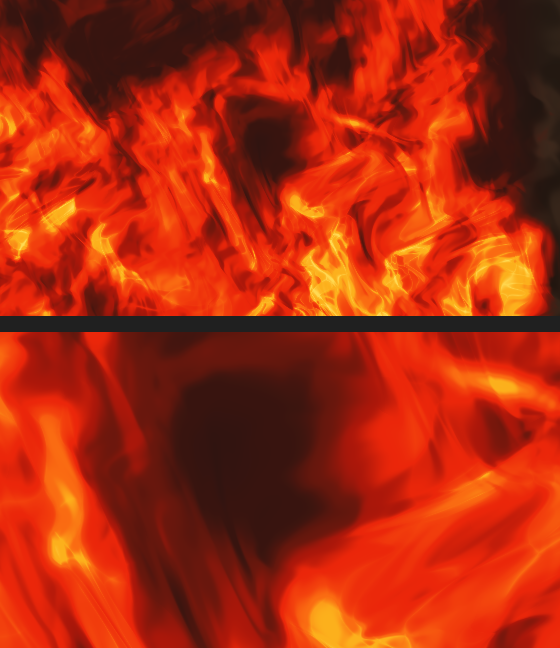
Top, the full canvas; bottom, a detail of the centre.
A Shadertoy shader for this texture:

```glsl
vec2 hash2(vec2 p) {
    vec3 h = fract(p.xyx * vec3(0.1031, 0.1030, 0.0973));
    h += dot(h, h.yzx + 33.33);
    return fract((h.xx + h.yz) * h.zy);
}

// Layered sines that fold the plane into curls
vec2 swirl(vec2 p, float freq) {
    mat2 turn = mat2(0.8, 0.6, -0.6, 0.8);
    for (int i = 0; i < 5; i++) {
        vec2 dir = turn * p + float(i) * 1.9;
        p += 0.42 / freq * sin(freq * dir.yx + vec2(1.7, 4.1) * float(i + 1));
        freq *= 1.65;
    }
    return p;
}

// Cellular noise: x = softly blended cell brightness, y = distance to cell border
vec2 tongues(vec2 p, float hardness) {
    vec2 cell = floor(p);
    float nearest = 9.0, second = 9.0, total = 0.0, weights = 0.0;
    for (int j = -1; j <= 1; j++)
    for (int i = -1; i <= 1; i++) {
        vec2 id = cell + vec2(i, j);
        float d = length(id + hash2(id) - p);
        float w = exp(-hardness * d);
        total += w * hash2(id + 71.0).x;
        weights += w;
        second = min(second, max(nearest, d));
        nearest = min(nearest, d);
    }
    return vec2(total / weights, second - nearest);
}

float blot(vec2 p, vec2 center, vec2 radius) {
    vec2 d = (p - center) / radius;
    return exp(-dot(d, d));
}

// Broad arrangement of smoke and fire
float heatMap(vec2 p) {
    float heat = 0.5 + 0.25 * (1.0 - smoothstep(0.0, 0.6, p.y));
    float column = blot(p, vec2(1.34, 0.9), vec2(0.2, 0.5));
    heat -= 1.7 * smoothstep(0.62, 0.97, p.y) * (1.0 - 0.8 * column);
    float rim = 1.58 + 0.13 * (1.0 - smoothstep(0.2, 0.36, p.y));
    heat -= 2.5 * smoothstep(rim - 0.07, rim + 0.08, p.x);
    heat -= 2.2 * blot(p, vec2(0.87, 0.54), vec2(0.12, 0.13));
    heat -= 1.6 * blot(p, vec2(1.47, 0.48), vec2(0.10, 0.10));
    heat -= 1.0 * blot(p, vec2(0.42, 0.77), vec2(0.22, 0.14));
    heat -= 0.9 * blot(p, vec2(0.36, 0.44), vec2(0.12, 0.16));
    heat -= 1.6 * blot(p, vec2(0.32, 0.03), vec2(0.07, 0.10));
    heat += 0.5 * blot(p, vec2(0.07, 0.32), vec2(0.16, 0.10));
    heat += 0.6 * blot(p, vec2(1.2, 0.09), vec2(0.20, 0.12));
    return heat;
}

vec3 fireColor(float heat) {
    vec3 c = mix(vec3(0.16, 0.08, 0.065), vec3(0.22, 0.08, 0.06), smoothstep(-2.6, -1.4, heat));
    c = mix(c, vec3(0.41, 0.09, 0.05), smoothstep(-1.4, -0.7, heat));
    c = mix(c, vec3(0.67, 0.09, 0.04), smoothstep(-0.75, -0.1, heat));
    c = mix(c, vec3(0.92, 0.15, 0.04), smoothstep(-0.15, 0.4, heat));
    c = mix(c, vec3(0.95, 0.25, 0.05), smoothstep(0.4, 1.1, heat));
    c = mix(c, vec3(0.98, 0.42, 0.07), smoothstep(1.0, 1.6, heat));
    c = mix(c, vec3(0.99, 0.69, 0.11), smoothstep(1.6, 2.2, heat));
    return mix(c, vec3(1.0, 0.85, 0.32), smoothstep(2.3, 3.2, heat));
}

void mainImage(out vec4 fragColor, in vec2 fragCoord) {
    vec2 p = fragCoord / iResolution.y;
    vec2 q = swirl(p, 6.5);
    vec2 r = swirl(p + 0.3 * (q - p) + 3.0, 15.0);

    // Sheets of flame from large to fine
    vec2 sheet = tongues(q * vec2(7.5, 4.5) + 7.0, 8.0);
    vec2 lick = tongues(r * vec2(15.0, 8.0), 7.0);
    vec2 wisp = tongues(swirl(q, 24.0) * vec2(30.0, 15.0) + 19.0, 6.0);
    vec2 thread = tongues(r * vec2(64.0, 26.0) + 31.0, 5.0);
    float base = heatMap(mix(p, q, 0.35));
    float texture3 = 1.5 * sheet.x + 1.5 * lick.x + 1.1 * wisp.x + 0.6 * thread.x - 2.35;
    float heat = base + texture3 * (0.55 + 0.45 * smoothstep(-1.6, 0.0, base));

    // Glowing filaments along the sheet borders
    float lit = smoothstep(-0.2, 0.8, base) * (1.0 - 0.6 * smoothstep(0.3, 0.9, p.y));
    heat += 1.4 * lit * exp(-11.0 * sheet.y) * smoothstep(0.45, 0.75, lick.x);
    heat += 1.1 * lit * exp(-7.0 * lick.y) * smoothstep(0.5, 0.8, sheet.x);
    heat += 0.6 * lit * exp(-5.0 * wisp.y) * smoothstep(0.45, 0.8, lick.x);

    // Bright slanted tongue
    vec2 s = mat2(0.88, 0.47, -0.47, 0.88) * (p - vec2(1.12, 0.61));
    heat += 2.4 * blot(s, vec2(0.0, 0.012 * sin(s.x * 22.0)), vec2(0.075, 0.016));

    // Grey green haze beyond the right rim
    vec3 color = fireColor(heat);
    float haze = smoothstep(1.6, 1.76, p.x) * (1.0 - smoothstep(-1.3, -0.6, heat));
    color = mix(color, vec3(0.17, 0.13, 0.09) * (0.6 + 0.8 * lick.x), 0.8 * haze);
    fragColor = vec4(color, 1.0);
}
```
